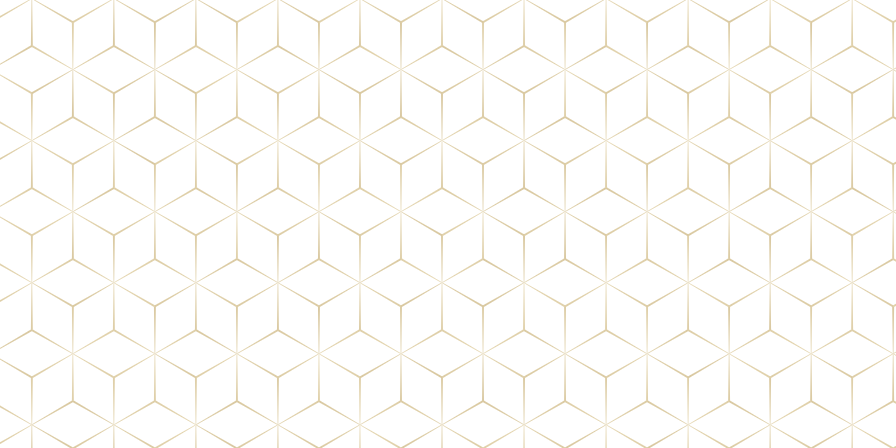
A WebGL 2 fragment shader for this pattern:

```glsl
#version 300 es
precision highp float;
// Tumbling-block lattice of thin gold lines that taper toward six-way crossings, on white.

uniform vec2 u_resolution;
out vec4 fragColor;

// Lengths are fractions of the canvas height.
const float SPACING = 0.1831;                 // between neighbouring crossings
const vec2 ORIGIN = vec2(0.0711, 0.0518);     // one six-way crossing
const float HALF_WIDTH_CROSSING = 0.0007;
const float HALF_WIDTH_CORNER = 0.0022;
const vec3 PAPER = vec3(1.0);
const vec3 GOLD = vec3(0.85, 0.785, 0.63);
const vec3 PALE_GOLD = vec3(0.90, 0.845, 0.70);
const float TINT_VARIATION = 0.6;
const float SQRT3 = 1.7320508;

float hash(vec2 p) {
    vec3 q = fract(p.xyx * 0.1031);
    q += dot(q, q.yzx + 33.33);
    return fract((q.x + q.y) * q.z);
}

// Centre of the hexagonal cell that holds p, in units of the spacing.
vec2 nearestCrossing(vec2 p) {
    vec2 period = vec2(1.0, SQRT3);
    vec2 a = floor(p / period + 0.5) * period;
    vec2 b = (floor(p / period) + 0.5) * period;
    return distance(p, a) < distance(p, b) ? a : b;
}

// Box-filtered coverage of a line, all arguments in pixels.
float lineCoverage(float dist, float halfWidth) {
    return clamp(min(dist + 0.5, halfWidth) - max(dist - 0.5, -halfWidth), 0.0, 1.0);
}

void main() {
    float pixel = 1.0 / u_resolution.y;
    vec2 p = (gl_FragCoord.xy * pixel - ORIGIN) / SPACING;
    vec2 crossing = nearestCrossing(p);
    vec2 local = p - crossing;

    // Fold onto the nearest of six spokes running to the cell corners.
    vec2 folded = abs(local);
    vec2 slanted = vec2(0.5 * SQRT3, 0.5);
    vec2 spoke = dot(folded, slanted) > folded.y ? slanted : vec2(0.0, 1.0);
    float along = clamp(dot(folded, spoke) * SQRT3, 0.0, 1.0);
    float dist = abs(folded.x * spoke.y - folded.y * spoke.x) * SPACING;

    // Taper the line from crossing to corner.
    float halfWidth = mix(HALF_WIDTH_CROSSING, HALF_WIDTH_CORNER, along);
    float coverage = lineCoverage(dist / pixel, halfWidth / pixel);

    // Vary the gold slightly from one spoke to the next.
    vec2 side = vec2(local.x < 0.0 ? -1.0 : 1.0, local.y < 0.0 ? -1.0 : 1.0);
    vec2 cellId = floor(crossing * vec2(2.0, 2.0 / SQRT3) + 0.5);
    vec2 spokeId = floor(spoke * side * 2.0 + 0.5);
    float tint = hash(cellId * 7.0 + spokeId + 50.0) * TINT_VARIATION;
    vec3 gold = mix(GOLD, PALE_GOLD, tint + (1.0 - TINT_VARIATION) * (1.0 - along));

    fragColor = vec4(mix(PAPER, gold, coverage), 1.0);
}
```
